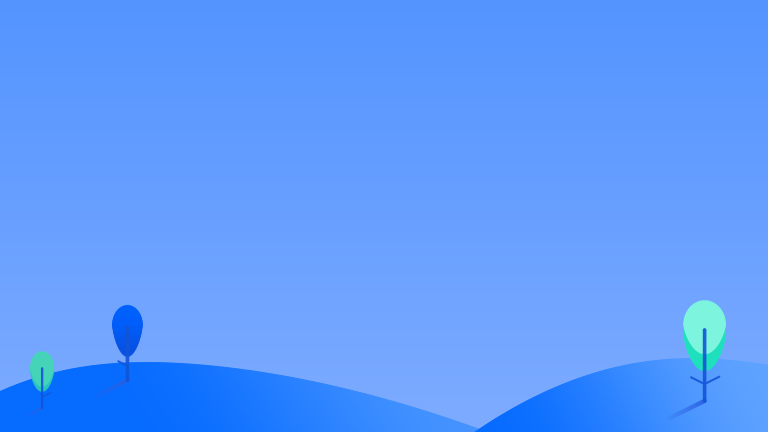
Write a Shadertoy shader that draws this background.

```glsl
// Blue sky over two rounded hills with three stylised trees and their shadows.
// Scene units: canvas height = 100, origin at the lower left.

const vec3 SKY_TOP = vec3(0.325, 0.580, 1.0);
const vec3 SKY_LOW = vec3(0.490, 0.670, 1.0);
const vec3 HILL_DEEP = vec3(0.025, 0.420, 1.0);
const vec3 HILL_PALE = vec3(0.270, 0.575, 1.0);
const vec3 HILL_HAZE = vec3(0.370, 0.635, 1.0);
const vec3 TRUNK = vec3(0.070, 0.330, 0.840);
const vec3 SHADOW = vec3(0.160, 0.370, 0.880);
const vec3 MINT = vec3(0.490, 0.960, 0.870);
const vec3 EMERALD = vec3(0.120, 0.880, 0.740);
const vec3 GREEN = vec3(0.270, 0.830, 0.720);
const vec3 TEAL = vec3(0.160, 0.770, 0.740);
const vec3 BLUE = vec3(0.000, 0.375, 0.990);
const vec3 NAVY = vec3(0.030, 0.310, 0.880);

// Coverage of a shape from its signed distance
float fill(float d, float pixel) {
    return 1.0 - smoothstep(-0.6 * pixel, 0.6 * pixel, d);
}

// Skyline with its own drop, reach and power on each side of the peak
float hillHeight(float x, vec2 peak, vec3 leftSide, vec3 rightSide) {
    vec3 side = x < peak.x ? leftSide : rightSide;
    return peak.y - side.x * pow(abs(x - peak.x) / side.y, side.z);
}

// Distance to a segment (x) and position along it (y)
vec2 segment(vec2 p, vec2 a, vec2 b) {
    vec2 ab = b - a;
    float t = clamp(dot(p - a, ab) / dot(ab, ab), 0.0, 1.0);
    return vec2(length(p - a - ab * t), t);
}

// Egg with radii (side, top, bottom), tapered towards the bottom
float egg(vec2 q, vec3 radii) {
    float h = q.y / (q.y > 0.0 ? radii.y : radii.z);
    float w = q.x / radii.x * (1.0 + 0.22 * max(-h, 0.0));
    return (length(vec2(w, h)) - 1.0) * radii.x;
}

// Two-tone crown: the lower egg peeks out beneath the upper one
vec3 crown(vec3 col, vec2 q, vec3 radii, float peek, vec3 upper, vec3 lower, float pixel) {
    vec3 backRadii = radii + vec3(0.0, 0.0, 0.4 * peek);
    col = mix(col, lower, fill(egg(q + vec2(0.0, 0.6 * peek), backRadii), pixel));
    return mix(col, upper, fill(egg(q, radii), pixel));
}

// Shadow on the grass, fading towards its tip
vec3 castShadow(vec3 col, vec2 p, vec2 base, vec2 tip, float halfWidth, float pixel) {
    vec2 s = segment(p, base, tip);
    return mix(col, SHADOW, fill(s.x - halfWidth, pixel) * mix(0.9, 0.15, s.y));
}

// Trunk with a left and a right branch; a length of zero hides a branch
vec3 trunk(vec3 col, vec2 q, float height, float fork, vec2 branches, float halfWidth, float pixel) {
    float d = segment(q, vec2(0.0), vec2(0.0, height)).x - halfWidth;
    for (int i = 0; i < 2; i++) {
        float reach = i == 0 ? -branches.x : branches.y;
        vec2 tip = vec2(reach, fork + 0.5 * abs(reach));
        if (reach != 0.0) {
            d = min(d, segment(q, vec2(0.0, fork), tip).x - 0.55 * halfWidth);
        }
    }
    return mix(col, TRUNK, 0.9 * fill(d, pixel));
}

void mainImage(out vec4 fragColor, in vec2 fragCoord) {
    float pixel = 100.0 / iResolution.y;
    vec2 p = fragCoord * pixel;

    // Sky
    vec3 col = mix(SKY_LOW, SKY_TOP, clamp(p.y / 100.0, 0.0, 1.0));

    // Left hill
    float skyline = hillHeight(p.x, vec2(34.7, 16.2), vec3(6.7, 34.7, 2.3), vec3(15.5, 76.4, 1.78));
    vec3 grass = mix(HILL_DEEP, HILL_PALE, smoothstep(32.0, 112.0, p.x + 0.6 * p.y));
    col = mix(col, grass, fill(p.y - skyline, pixel));

    // Right hill
    skyline = hillHeight(p.x, vec2(159.7, 17.1), vec3(16.2, 48.6, 2.0), vec3(1.5, 18.0, 2.0));
    grass = mix(HILL_DEEP, HILL_HAZE, smoothstep(112.0, 185.0, p.x + 0.5 * p.y));
    col = mix(col, grass, fill(p.y - skyline, pixel));

    // Small green tree
    vec2 base = vec2(9.75, 5.6);
    col = castShadow(col, p, base, vec2(6.5, 3.7), 0.3, pixel);
    col = crown(col, p - vec2(9.75, 14.8), vec3(2.8, 3.9, 4.3), 1.2, GREEN, TEAL, pixel);
    col = trunk(col, p - base, 9.1, 2.5, vec2(0.0, 2.0), 0.28, pixel);

    // Blue tree
    base = vec2(29.5, 12.0);
    vec3 leaf = mix(NAVY, BLUE, smoothstep(17.0, 27.0, p.y));
    col = castShadow(col, p, base, vec2(22.2, 8.3), 0.45, pixel);
    col = crown(col, p - vec2(29.5, 24.8), vec3(3.55, 4.6, 7.1), 0.3, leaf, NAVY, pixel);
    col = trunk(col, p - base, 12.3, 3.3, vec2(2.1, 0.0), 0.43, pixel);

    // Mint tree
    base = vec2(163.1, 7.2);
    col = castShadow(col, p, base, vec2(155.0, 3.2), 0.5, pixel);
    col = crown(col, p - vec2(163.1, 24.8), vec3(4.95, 5.7, 6.8), 3.9, MINT, EMERALD, pixel);
    col = trunk(col, p - base, 16.4, 3.9, vec2(3.1, 3.4), 0.43, pixel);

    fragColor = vec4(col, 1.0);
}
```
